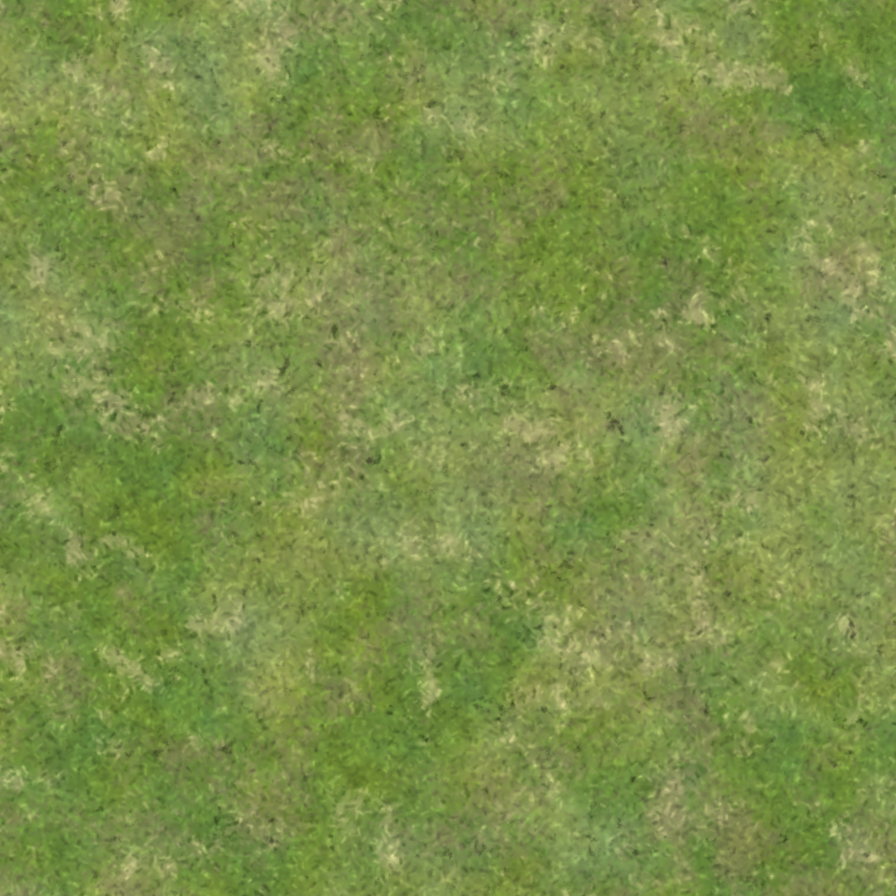
Write a WebGL 1 fragment shader that draws this texture.

```glsl
precision highp float;
// Worn meadow lawn seen from above: soft short blades, green patches, straw and bare earth.
uniform vec2 u_resolution;

float hash(vec2 p) {
  return fract(sin(dot(p, vec2(127.1, 311.7))) * 43758.5453);
}

float noise(vec2 p) {
  vec2 cell = floor(p), f = fract(p);
  f = f * f * (3.0 - 2.0 * f);
  return mix(mix(hash(cell), hash(cell + vec2(1.0, 0.0)), f.x),
             mix(hash(cell + vec2(0.0, 1.0)), hash(cell + 1.0), f.x), f.y);
}

// Rotated octaves, normalised to 0..1
float fbm(vec2 p) {
  float sum = 0.0, weight = 0.5;
  for (int i = 0; i < 5; i++) {
    sum += weight * noise(p);
    p = mat2(1.6, 1.2, -1.2, 1.6) * p + 17.3;
    weight *= 0.58;
  }
  return sum / 1.112;
}

// Short strokes in random directions: x is signed tone, y is signed hue
vec2 blades(vec2 p) {
  vec2 cell = floor(p), sum = vec2(0.0);
  for (int j = -1; j <= 1; j++) {
    for (int i = -1; i <= 1; i++) {
      vec2 id = cell + vec2(float(i), float(j));
      vec2 d = p - id - vec2(hash(id + 3.1), hash(id + 7.7));
      float angle = 6.2832 * hash(id + 11.9);
      vec2 along = vec2(cos(angle), sin(angle));
      float reach = mix(0.35, 0.9, hash(id + 23.4));
      float side = abs(dot(d, vec2(-along.y, along.x)));
      float body = 1.0 - smoothstep(0.05, 0.34, side);
      body *= 1.0 - smoothstep(reach * 0.3, reach, abs(dot(d, along)));
      sum += body * (vec2(hash(id + 31.7), hash(id + 43.3)) - 0.5);
    }
  }
  return sum;
}

void main() {
  vec2 uv = gl_FragCoord.xy / min(u_resolution.x, u_resolution.y);

  // Fine texture: three blade layers and a soft grain
  vec2 blade = vec2(0.0);
  for (int i = 0; i < 3; i++) {
    float layer = float(i);
    blade += blades(uv * (72.0 + 24.0 * layer) + 37.0 * layer);
  }
  float grain = noise(uv * 190.0 + 5.0) - 0.5;

  // Broad patches of lush and pale grass
  float pale = fbm(uv * 8.0 + 2.7) + 0.18 * blade.y;
  vec3 color = mix(vec3(0.41, 0.53, 0.215), vec3(0.535, 0.595, 0.335),
                   smoothstep(0.26, 0.74, pale));

  // Cool tufts and warm yellow ones
  float warmth = fbm(uv * 17.0 + 41.0) - 0.5;
  color += vec3(0.10, 0.02, -0.09) * warmth;

  // Bare earth, then small bright straw clumps
  float earth = smoothstep(0.48, 0.80, fbm(uv * 13.0 + 63.0) + 0.14 * blade.y);
  color = mix(color, vec3(0.56, 0.52, 0.38), 0.55 * earth);
  float straw = smoothstep(0.56, 0.84, fbm(uv * 23.0 + 88.0) + 0.14 * blade.x);
  color = mix(color, vec3(0.73, 0.70, 0.50), 0.60 * straw);

  // Blade light, clump shade and a few dark gaps
  float light = 1.0 + 0.26 * blade.x + 0.13 * grain;
  light += 0.22 * (fbm(uv * 30.0 + 120.0) - 0.5);
  float gap = smoothstep(0.66, 0.90, fbm(uv * 62.0 + 150.0) - 0.10 * blade.x);
  color *= light * (1.0 - 0.30 * gap);

  gl_FragColor = vec4(clamp(color, 0.0, 1.0), 1.0);
}
```
